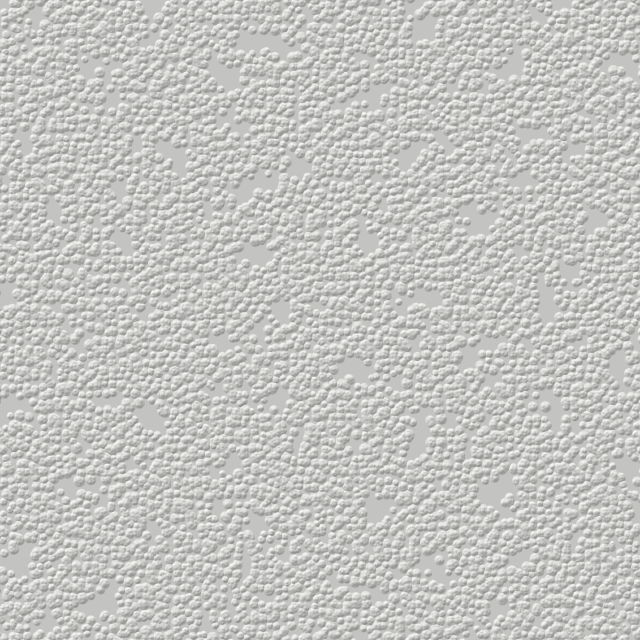
This texture is drawn by a WebGL 1 fragment shader. Its source:

```glsl
precision highp float;

uniform vec2 u_resolution;

const vec3 PLASTER = vec3(0.766, 0.766, 0.757);
const vec2 LIGHT_DIR = vec2(-0.45, 0.893);
const float GRAIN_DENSITY = 82.0;    // large grains across the canvas
const float CRUMB_DENSITY = 148.0;   // small grains across the canvas
const float CRUMB_HEIGHT = 0.36;
const float MIN_RADIUS = 0.48;       // in cells
const float MAX_RADIUS = 0.84;
const float CREASE_SHARPNESS = 6.0;
const float PATCH_SCALE = 30.0;
const float PATCH_START = 1.25;      // grains begin to thin out
const float PATCH_FULL = 2.35;       // no grains left
const float SAMPLE_STEP = 0.0010;    // slope sampling distance
const float RELIEF = 0.078;
const float MAX_SHADE = 0.27;

vec3 hash3(vec2 cell) {
  vec3 q = fract(cell.xyx * vec3(0.1031, 0.1030, 0.0973));
  q += dot(q, q.yxz + 33.33);
  return fract((q.xxy + q.yzz) * q.zyx);
}

// Layered, turned sines: high values mark bare patches
float bareness(vec2 p) {
  mat2 turn = mat2(0.8, 0.6, -0.6, 0.8) * 1.4;
  vec2 q = p * PATCH_SCALE + vec2(2.3, 7.1);
  float sum = 0.0;
  for (int i = 0; i < 4; i++) {
    sum += sin(q.x + 1.7 * sin(q.y));
    q = turn * q + 1.9;
  }
  return smoothstep(PATCH_START, PATCH_FULL, sum);
}

// Cellular domes of varied radius, joined by a smooth maximum
float domes(vec2 p, float density, float thinning) {
  vec2 g = p * density;
  vec2 base = floor(g);
  float sum = 1.0;
  for (int j = -1; j <= 1; j++) {
    for (int i = -1; i <= 1; i++) {
      vec2 cell = base + vec2(float(i), float(j));
      vec3 rnd = hash3(cell + density);
      vec2 offset = cell + 0.1 + 0.8 * rnd.xy - g;
      float radius = mix(MIN_RADIUS, MAX_RADIUS, rnd.z);
      float dome = max(0.0, 1.0 - dot(offset, offset) / (radius * radius));
      float height = dome * sqrt(dome) * (0.5 + 0.7 * radius);
      float bare = thinning * bareness((cell + 0.5) / density);
      float present = step(bare, fract(rnd.x * 17.0 + rnd.y * 5.0));
      sum += present * (exp(CREASE_SHARPNESS * height) - 1.0);
    }
  }
  return log(sum) / CREASE_SHARPNESS;
}

float surface(vec2 p) {
  float grains = domes(p, GRAIN_DENSITY, 1.0);
  float crumbs = domes(p, CRUMB_DENSITY, 0.0);
  return grains + CRUMB_HEIGHT * crumbs * smoothstep(0.0, 0.6, grains);
}

void main() {
  vec2 p = gl_FragCoord.xy / min(u_resolution.x, u_resolution.y);

  // Slope facing the light, in grain units
  vec2 reach = LIGHT_DIR * SAMPLE_STEP;
  float rise = surface(p - reach) - surface(p + reach);
  float slope = rise / (2.0 * SAMPLE_STEP * GRAIN_DENSITY);

  // Soft limit keeps highlights and shadows grey
  float shade = RELIEF * slope;
  shade /= sqrt(1.0 + shade * shade / (MAX_SHADE * MAX_SHADE));

  gl_FragColor = vec4(PLASTER + shade, 1.0);
}
```
